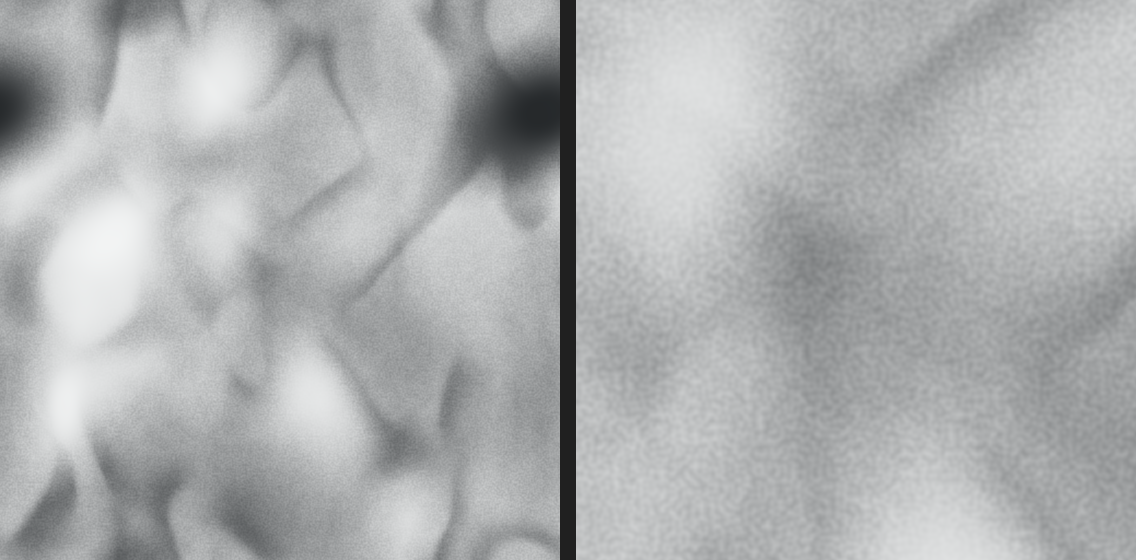
Left: the whole. Right: its middle third, enlarged.
This texture is drawn by a Shadertoy shader. Its source:

```glsl
// Soft grey smoke: pale upright lobes, creased shadows and one deep dark pool.
// Scattered soft ellipses over wrapping gradient noise set the tone; one-sided
// noise contours form the creases, and layered grain speckles the middle greys.

const vec3 SHADOW_TINT = vec3(0.000, 0.014, 0.024);
const vec3 LIGHT_TINT = vec3(0.995, 1.000, 1.000);
const float BASE_TONE = 0.705;
const float LOBE_ROWS = 3.0;

float hash(vec2 cell, float seed) {
    vec3 h = fract(vec3(cell.xyx + seed * 17.3) * vec3(0.1031, 0.1030, 0.0973));
    h += dot(h, h.yzx + 33.33);
    return fract((h.x + h.y) * h.z);
}

// Slope contribution of one lattice corner, wrapped to the period.
float corner(vec2 cell, vec2 offset, vec2 period, float seed) {
    float angle = 6.28319 * hash(mod(cell, period), seed);
    return dot(vec2(cos(angle), sin(angle)), offset);
}

// Gradient noise around zero; period is a whole number of cells per tile.
float gradientNoise(vec2 uv, vec2 period, float seed) {
    vec2 p = uv * period;
    vec2 cell = floor(p);
    vec2 f = p - cell;
    vec2 w = f * f * f * (f * (f * 6.0 - 15.0) + 10.0);
    vec2 e = vec2(1.0, 0.0);
    float low = mix(corner(cell, f, period, seed),
                    corner(cell + e.xy, f - e.xy, period, seed), w.x);
    float high = mix(corner(cell + e.yx, f - e.yx, period, seed),
                     corner(cell + e.xx, f - e.xx, period, seed), w.x);
    return mix(low, high, w.y);
}

vec2 warp(vec2 uv, vec2 period, float amount, float seed) {
    return uv + amount * vec2(gradientNoise(uv, period, seed),
                              gradientNoise(uv, period, seed + 1.0));
}

// Broad swells with weaker, finer layers on top.
float billows(vec2 uv, float seed) {
    float sum = 0.0;
    float amplitude = 0.36;
    vec2 period = vec2(3.0, 2.0);
    for (int i = 0; i < 4; i++) {
        sum += amplitude * gradientNoise(uv, period, seed + float(i));
        amplitude *= 0.42;
        period *= 2.0;
    }
    return sum;
}

// Soft tilted ellipse measured to its nearest wrapped copy.
float softEllipse(vec2 uv, vec2 center, vec2 radius, float tilt, float core) {
    vec2 d = fract(uv - center + 0.5) - 0.5;
    float c = cos(tilt);
    float s = sin(tilt);
    d = vec2(c * d.x + s * d.y, c * d.y - s * d.x) / radius;
    return 1.0 - smoothstep(core, 1.0, length(d));
}

// Upright lobes, one jittered in each cell of a wrapping grid.
float lobes(vec2 uv, float seed) {
    float gap = 1.0;
    for (float y = 0.0; y < LOBE_ROWS; y++) {
        for (float x = 0.0; x < LOBE_ROWS; x++) {
            vec2 cell = vec2(x, y);
            vec2 jitter = vec2(hash(cell, seed), hash(cell, seed + 1.0));
            vec2 center = (cell + 0.15 + 0.7 * jitter) / LOBE_ROWS;
            vec2 radius = vec2(0.15, 0.22) * mix(0.8, 1.2, hash(cell, seed + 2.0));
            float tilt = mix(-0.6, 0.6, hash(cell, seed + 3.0));
            float strength = mix(0.30, 1.0, hash(cell, seed + 4.0));
            gap *= 1.0 - strength * softEllipse(uv, center, radius, tilt, 0.05);
        }
    }
    return 1.0 - gap;
}

// Shadow along a noise contour: tight on one side, diffuse on the other.
float crease(vec2 uv, vec2 period, float tight, float diffuse, float seed) {
    float n = gradientNoise(uv, period, seed);
    float d = n / (n > 0.0 ? tight : diffuse);
    float patches = smoothstep(-0.10, 0.32, gradientNoise(uv, vec2(4.0), seed + 3.0));
    return exp(-d * d) * patches;
}

// Fine speckle over fainter, coarser mottling.
float grain(vec2 uv) {
    return gradientNoise(uv, vec2(256.0), 31.0)
         + 0.5 * gradientNoise(uv, vec2(211.0), 37.0)
         + 0.4 * gradientNoise(uv, vec2(97.0), 41.0)
         + 0.4 * gradientNoise(uv, vec2(43.0), 43.0);
}

void mainImage(out vec4 fragColor, in vec2 fragCoord) {
    vec2 uv = fragCoord / iResolution.xy;
    vec2 flow = warp(uv, vec2(3.0), 0.08, 5.0);
    vec2 curl = warp(flow, vec2(7.0, 6.0), 0.05, 9.0);

    // Swells, pale lobes and the shadows creased between them
    float pale = lobes(flow, 8.0);
    float tone = BASE_TONE + billows(flow, 12.0);
    float shade = 0.28 * crease(curl, vec2(4.0, 2.0), 0.05, 0.18, 21.0)
                + 0.22 * crease(curl, vec2(5.0, 3.0), 0.05, 0.15, 26.0);
    tone -= shade * (1.0 - 0.8 * pale);
    tone = mix(max(tone, 0.32), 0.98, 0.90 * pale);

    // Deep pool across the side edge, with a fainter one near the top
    float deep = softEllipse(uv, vec2(0.97, 0.80), vec2(0.23, 0.16), 0.35, 0.1);
    float faint = softEllipse(uv, vec2(0.24, 0.99), vec2(0.13, 0.08), 0.40, 0.1);
    tone = mix(tone, 0.14, 0.98 * deep);
    tone = mix(tone, 0.30, 0.65 * faint);

    // Grain fades out in the brightest and darkest areas
    float speckle = smoothstep(0.22, 0.50, tone) * (1.0 - smoothstep(0.72, 0.93, tone));
    tone += 0.064 * speckle * grain(uv);

    fragColor = vec4(mix(SHADOW_TINT, LIGHT_TINT, clamp(tone, 0.0, 1.0)), 1.0);
}
```
